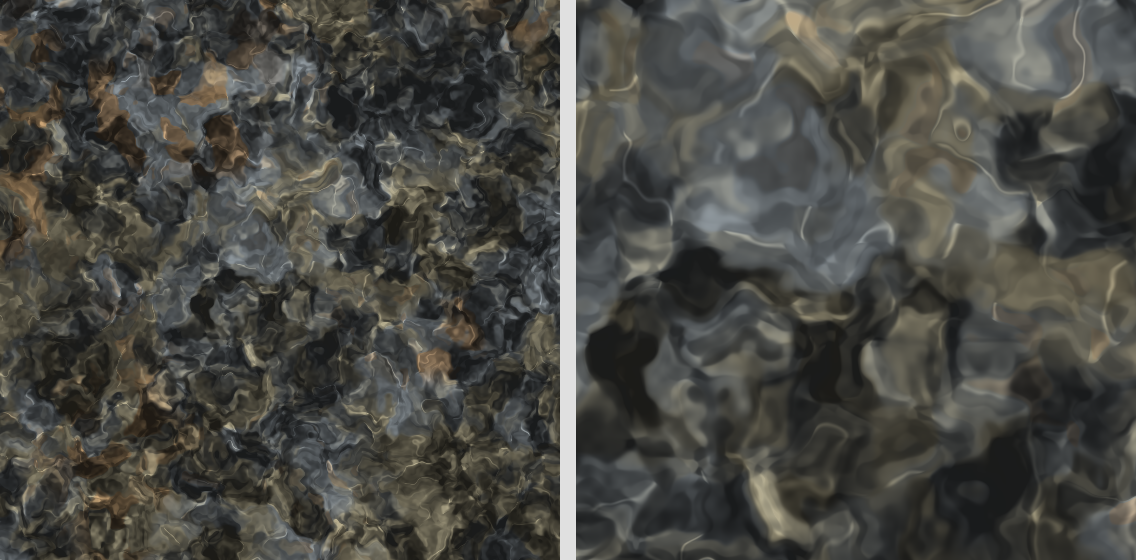
Left, the full canvas; right, a detail of the centre.
A Shadertoy shader for this texture:

```glsl
// Dark polished granite: grey, olive and rust mineral grains in a fine speckled matrix.

vec3 hash3(vec2 p) {
    vec3 q = fract(p.xyx * vec3(0.1031, 0.1030, 0.0973));
    q += dot(q, q.yxz + 33.33);
    return fract((q.xxy + q.yzz) * q.zyx);
}

// Three independent channels of smooth value noise
vec3 noise3(vec2 p) {
    vec2 cell = floor(p), f = fract(p);
    f = f * f * (3.0 - 2.0 * f);
    vec3 low = mix(hash3(cell), hash3(cell + vec2(1, 0)), f.x);
    vec3 high = mix(hash3(cell + vec2(0, 1)), hash3(cell + vec2(1, 1)), f.x);
    return mix(low, high, f.y);
}

// Random values per Voronoi grain, blended softly across the grain borders
vec3 grains(vec2 p, float crispness) {
    vec2 cell = floor(p);
    vec3 sum = vec3(0.0);
    float total = 0.0;
    for (int y = -1; y <= 1; y++) {
        for (int x = -1; x <= 1; x++) {
            vec2 id = cell + vec2(x, y);
            vec2 center = id + hash3(id + 71.0).xy;
            float weight = exp(-crispness * distance(p, center));
            sum += weight * hash3(id + 19.0);
            total += weight;
        }
    }
    return sum / total;
}

void mainImage(out vec4 fragColor, in vec2 fragCoord) {
    vec2 uv = fragCoord / iResolution.y;

    // Ragged grain outlines from layered warping
    vec2 rough = uv + 0.045 * (noise3(uv * 13.0 + 5.0).xy - 0.5);
    rough += 0.024 * (noise3(uv * 37.0 + 40.0).xy - 0.5);
    rough += 0.011 * (noise3(uv * 85.0 + 90.0).xy - 0.5);

    // Mineral grains from coarse to fine
    vec3 region = noise3(uv * 5.0 + 12.0);
    vec3 coarse = grains(rough * 12.0 + 100.0, 22.0);
    vec3 medium = grains(rough * 25.0 + 200.0, 16.0);
    vec3 fine = grains(rough * 52.0 + 300.0, 12.0);
    vec3 speck = grains(rough * 98.0 + 400.0, 10.0);
    vec3 mottle = noise3(uv * 150.0 + 500.0);

    // Some coarse grains stay nearly clear, the rest break up into speckle
    float broken = mix(0.5, 1.25, smoothstep(0.85, 0.35, coarse.x));
    float tone = 1.1 * (region.x - 0.5) + 1.9 * (coarse.x - 0.5);
    tone += broken * (1.7 * (medium.x - 0.5) + 1.75 * (fine.x - 0.5));
    tone += broken * (1.4 * (speck.x - 0.5) + 0.6 * (mottle.x - 0.5));

    // Thin pale rims and flakes
    float ridge = 1.0 - abs(2.0 * noise3(rough * 31.0 + 600.0).x - 1.0);
    float rim = smoothstep(0.86, 1.0, ridge) * smoothstep(0.4, 0.7, fine.y);
    tone += 0.9 * rim - 0.1;

    // Brightness is skewed towards the dark minerals
    float light = 0.253 * exp(0.44 * clamp(tone, -2.0, 2.2));

    // Blue-grey, olive and occasional rust staining
    float warmth = 0.9 * (region.y - 0.5) + 0.9 * (coarse.y - 0.5);
    warmth += 0.5 * (medium.y - 0.5) + 0.4 * (fine.z - 0.5) + 0.12 * tone;
    vec3 tint = mix(vec3(0.94, 1.0, 1.04), vec3(1.06, 1.01, 0.83),
                    smoothstep(-0.45, 0.45, warmth));
    float rust = smoothstep(0.55, 0.8, region.z) * smoothstep(0.45, 0.8, medium.z);
    rust += 0.5 * smoothstep(0.82, 0.95, fine.y) * smoothstep(0.4, 0.6, region.z);
    tint = mix(tint, vec3(1.25, 0.97, 0.66), 0.75 * min(rust, 1.0));

    fragColor = vec4(clamp(light * tint, 0.0, 1.0), 1.0);
}
```
